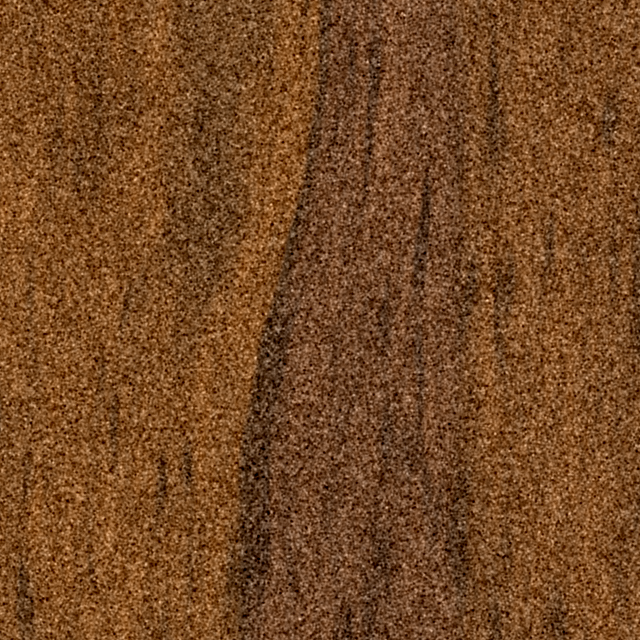
Give the GLSL for this texture, as a Shadertoy shader.

```glsl
// Weathered brown wood: warm sapwood on both sides of a duller heartwood band,
// split by a dark leaning seam. Cellular splat noise, stretched along the fibres,
// makes the streaks; the same noise at a fine scale makes the sandy grain.

vec3 hash3(vec2 cell) {
    vec3 p = fract(cell.xyx * vec3(0.1031, 0.1030, 0.0973));
    p += dot(p, p.yxz + 33.33);
    return fract((p.xxy + p.yzz) * p.zyx);
}

// Sum of soft round spots of random sign, one jittered in each cell.
float splats(vec2 p) {
    vec2 cell = floor(p);
    float sum = 0.0;
    for (int y = -1; y <= 1; y++)
    for (int x = -1; x <= 1; x++) {
        vec2 neighbor = cell + vec2(x, y);
        vec3 rnd = hash3(neighbor + 57.0);
        vec2 offset = neighbor + rnd.xy - p;
        float falloff = max(1.0 - dot(offset, offset), 0.0);
        sum += (rnd.z * 2.0 - 1.0) * falloff * falloff;
    }
    return sum;
}

float bump(float x, float center, float width) {
    float d = (x - center) / width;
    return exp(-d * d);
}

void mainImage(out vec4 fragColor, in vec2 fragCoord) {
    vec2 uv = fragCoord / iResolution.xy;

    // Fibres follow the lean of the seam and straighten away from it.
    float lean = 0.125 * smoothstep(0.2, 0.95, uv.y);
    float wobble = 0.003 * sin(uv.y * 17.0) + 0.002 * sin(uv.y * 41.0 + 1.0);
    float fibre = uv.x - lean * bump(uv.x, 0.43, 0.22) + wobble;

    // Stretched streaks, from broad bands to thin fibres.
    float broad = splats(vec2(fibre * 14.0, uv.y * 2.6));
    float medium = splats(vec2(fibre * 34.0 + 9.0, uv.y * 6.0));
    float thin = splats(vec2(fibre * 70.0 + 31.0, uv.y * 11.0));
    float hair = splats(vec2(fibre * 120.0 + 77.0, uv.y * 24.0));
    float seam = uv.x - 0.375 - lean + 0.5 * wobble + 0.004 * thin;

    // Three zones of wood with soft borders.
    float rightEdge = uv.x - 0.722 - wobble - 0.010 * medium - 0.006 * thin;
    float heart = smoothstep(-0.008, 0.012, seam) * (1.0 - smoothstep(-0.03, 0.025, rightEdge));
    vec3 sapwood = mix(vec3(0.496, 0.307, 0.136), vec3(0.475, 0.296, 0.142), smoothstep(0.45, 0.75, uv.x));
    vec3 color = mix(sapwood, vec3(0.436, 0.276, 0.160), heart);

    // Dull stain left of the seam, fading downward and to the right.
    float stain = smoothstep(0.255, 0.31, uv.x + 0.03 * medium)
                * (1.0 - smoothstep(-0.11, -0.035, seam + 0.02 * medium))
                * smoothstep(0.40, 0.62, uv.y + 0.10 * medium + 0.05 * thin);
    color = mix(color, vec3(0.375, 0.245, 0.125), 0.7 * stain);

    // Dark streak at the upper left, and a line on the heartwood edge.
    float streak = bump(uv.x, 0.152 + wobble, 0.018) * smoothstep(0.58, 0.78, uv.y);
    color *= 1.0 - 0.17 * streak * (0.8 + 0.6 * thin);
    color *= 1.0 - 0.11 * bump(rightEdge, -0.005, 0.012) * smoothstep(0.1, 0.5, uv.y);

    // Streaks scale the colour, so dark fibres stay warm.
    color *= 1.0 + 0.06 * broad + 0.07 * medium + 0.075 * thin + 0.06 * hair;
    color *= 1.0 - 0.18 * smoothstep(0.4, 1.1, -medium - 0.6 * thin);

    // Shadowed seam, widest a little below the middle.
    float width = 0.026 + 0.042 * bump(uv.y, 0.34, 0.13);
    float shadow = smoothstep(-0.010, 0.008, seam) * (1.0 - smoothstep(0.25 * width, width, seam));
    color = mix(color, vec3(0.285, 0.180, 0.085), shadow * clamp(0.75 + 0.35 * thin, 0.0, 1.0));

    // Sandy grain: two crossed layers, so that no single spots stand out.
    mat2 turn = mat2(0.8, 0.6, -0.6, 0.8);
    float grain = splats(uv * 285.0) + splats(turn * uv * 320.0 + 400.0);
    float tint = splats(uv * 190.0 + 700.0);
    color += 0.165 * grain + vec3(0.008, 0.0, -0.008) * tint;

    fragColor = vec4(clamp(color, 0.0, 1.0), 1.0);
}
```
